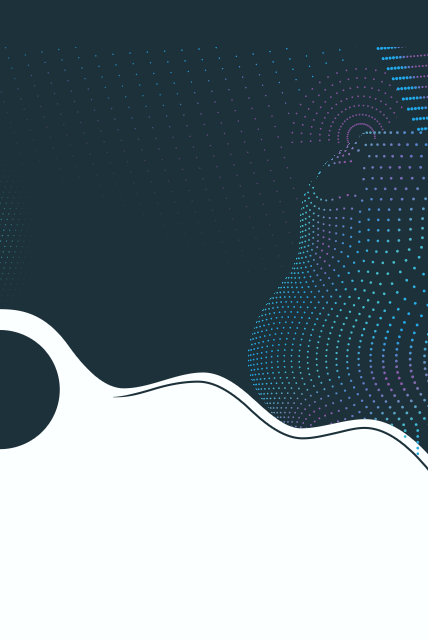
Give the GLSL for this background, as a Shadertoy shader.

```glsl
// A dark slate field over a white wave with a thin contour and a half disc.
// Hermite curves shape the wave and the fold; each dot mesh is a warped
// cell grid whose dots are kept round through the inverse Jacobian.

const vec2 CANVAS = vec2(512.0, 768.0);   // layout units, y measured downwards
const vec3 SLATE = vec3(0.115, 0.194, 0.231);
const vec3 WHITE = vec3(0.99, 1.0, 1.0);
const vec3 BLUE = vec3(0.13, 0.66, 0.92);
const vec3 CYAN = vec3(0.27, 0.76, 0.80);
const vec3 PURPLE = vec3(0.58, 0.34, 0.67);
const vec2 DISC_CENTER = vec2(0.0, 467.5);
const float DISC_RADIUS = 71.5;
const float LINE_HALF_WIDTH = 1.25;
const float DOTS_TOP = 56.0;
const vec2 RING_CENTER = vec2(432.0, 165.0);

// Curve knots: position, value, slope
const vec3 WAVE[8] = vec3[8](
    vec3(0, 371, 0), vec3(82, 415, 1.4), vec3(148, 466, 0), vec3(243, 447, 0),
    vec3(300, 476, 0.9), vec3(360, 514, 0), vec3(437, 503, 0), vec3(512, 545, 1.1));
const vec3 CONTOUR[8] = vec3[8](
    vec3(135, 476.5, 0), vec3(185, 466.5, -0.3), vec3(237, 458, 0), vec3(300, 492, 0.95),
    vec3(362, 526, 0), vec3(400, 520, -0.22), vec3(436, 513.5, 0), vec3(512, 563, 1.2));
const vec3 FOLD[8] = vec3[8](
    vec3(160, 432, -1), vec3(195, 390, -1), vec3(240, 362, -0.3), vec3(300, 357, -0.2),
    vec3(340, 337, -0.8), vec3(390, 305, -0.4), vec3(440, 297, 0.1), vec3(512, 338, 0.8));

// Piecewise cubic Hermite interpolation
float curve(vec3 knots[8], float x) {
    vec3 a = knots[0], b = knots[1];
    for (int i = 1; i < 7; i++) {
        if (x > knots[i].x) { a = knots[i]; b = knots[i + 1]; }
    }
    float h = b.x - a.x;
    float t = clamp((x - a.x) / h, 0.0, 1.0);
    float s = 1.0 - t;
    return a.y * s * s * (1.0 + 2.0 * t) + b.y * t * t * (3.0 - 2.0 * t)
         + h * t * s * (a.z * s - b.z * t);
}

// Coverage of one round dot per unit cell of the warped coordinate q
float dots(vec2 q, float radius, float unitsPerPixel) {
    vec2 d = fract(q) - 0.5;
    vec2 qx = dFdx(q), qy = dFdy(q);
    float det = qx.x * qy.y - qx.y * qy.x;
    if (abs(det) < 1e-5) return 0.0;
    vec2 offset = vec2(qy.y * d.x - qy.x * d.y, qx.x * d.y - qx.y * d.x) / det;
    return clamp(0.5 + radius / unitsPerPixel - length(offset), 0.0, 1.0);
}

float bump(vec2 p, vec2 center, vec2 size) {
    vec2 d = (p - center) / size;
    return exp(-dot(d, d));
}

void mainImage(out vec4 fragColor, in vec2 fragCoord) {
    vec2 uv = fragCoord / iResolution.xy;
    vec2 p = vec2(uv.x, 1.0 - uv.y) * CANVAS;
    float px = CANVAS.x / iResolution.x;

    // White wave, contour line and half disc
    float wave = p.y - curve(WAVE, p.x);
    float waveSlope = length(vec2(dFdx(wave), dFdy(wave)));
    vec3 color = mix(SLATE, WHITE, clamp(0.5 + wave / waveSlope, 0.0, 1.0));
    float contour = p.y - curve(CONTOUR, p.x);
    float contourSlope = length(vec2(dFdx(contour), dFdy(contour)));
    float halfWidth = LINE_HALF_WIDTH * smoothstep(125.0, 165.0, p.x);
    float line = clamp(0.5 + halfWidth / px - abs(contour) / contourSlope, 0.0, 1.0);
    color = mix(color, SLATE, line * step(135.0, p.x));
    float disc = DISC_RADIUS - distance(p, DISC_CENTER);
    color = mix(color, SLATE, clamp(0.5 + disc / px, 0.0, 1.0));

    // Regions of the dot meshes
    float fold = p.x - curve(FOLD, p.y);
    float ringDist = distance(p, RING_CENTER);
    float below = step(DOTS_TOP, p.y);
    float combEdge = p.x - 450.0 - 0.5 * (p.y - 58.0);
    float onComb = below * step(0.0, combEdge) * step(p.y, 164.0);
    float onRings = below * step(9.0, ringDist) * step(ringDist, 88.0)
                  * step(p.y, 172.0) * (1.0 - onComb) * step(fold, 24.0 + max(160.0 - p.y, 0.0));

    // Faint slanted grid fading to the lower left
    vec2 grid = vec2(p.x - 0.3 * p.y, p.y + 0.12 * p.x + 4.0 * sin(p.x / 60.0)) / vec2(21.0, 13.0);
    float gridFade = 1.0 - smoothstep(60.0, 500.0, p.y * 1.2 + (350.0 - p.x) * 0.6);
    float onGrid = below * step(p.y, 335.0) * step(fold, -6.0) * step(88.0, ringDist) * (1.0 - onComb);
    float gridTone = smoothstep(80.0, 160.0, p.y + 30.0 * sin(p.x / 37.0));
    color = mix(color, mix(BLUE, PURPLE, gridTone), dots(grid, 0.8, px) * onGrid * gridFade);

    // Teal haze of tiny dots at the left border
    float haze = bump(p, vec2(0.0, 285.0), vec2(22.0, 50.0));
    color = mix(color, CYAN, dots(vec2(p.x + 0.3 * p.y, p.y) / vec2(7.0, 6.5), 0.7, px) * haze * 0.7);

    // Arcs above the tip of the fold
    vec2 ray = p - RING_CENTER;
    vec2 arcs = vec2(atan(ray.x, -ray.y) * 7.0, ringDist / 11.0);
    color = mix(color, PURPLE, dots(arcs, 1.0, px) * onRings * 0.85);

    // Comb of dense rows at the upper right
    vec2 comb = vec2(combEdge / 4.3, (p.y - 58.0 + 0.08 * (p.x - 455.0)) / 12.6 + 0.5);
    float combTone = smoothstep(16.0, 38.0, combEdge);
    float combDots = dots(comb, mix(1.8, 1.1, combTone), px);
    color = mix(color, mix(BLUE, PURPLE, combTone), combDots * onComb);

    // Folded mesh: columns crowd at the fold, rows sag like a bowl
    float w = p.y - 420.0;
    float sag = -18.0 * cos((p.x - 345.0) * 0.0273) * exp(-pow((p.y - 375.0) / 75.0, 2.0));
    float rows = (w - sag) * (0.12 + 0.0001 * w) + 0.05 * w * (1.0 - smoothstep(350.0, 440.0, p.x));
    vec2 mesh = vec2(1.67 * sqrt(abs(fold) + 4.0), rows);
    float overlap = 14.0 * smoothstep(470.0, 500.0, p.x);
    float onMesh = step(0.0, fold) * step(156.0, p.y) * step(wave, overlap);
    float purpleMix = bump(p, vec2(412.0, 215.0), vec2(17.0, 60.0))
                    + bump(p, vec2(388.0, 300.0), vec2(14.0, 45.0))
                    + bump(p, vec2(475.0, 455.0), vec2(50.0, 32.0))
                    + bump(p, vec2(380.0, 500.0), vec2(55.0, 28.0))
                    + 0.8 * bump(p, vec2(475.0, 205.0), vec2(50.0, 60.0));
    vec3 meshColor = mix(CYAN, BLUE, 0.5 + 0.5 * sin(p.x / 24.0 + p.y / 31.0));
    meshColor = mix(meshColor, PURPLE, clamp(purpleMix, 0.0, 1.0));
    float meshRadius = mix(0.95, 1.65, smoothstep(330.0, 500.0, p.x));
    color = mix(color, meshColor, dots(mesh, meshRadius, px) * onMesh);

    fragColor = vec4(color, 1.0);
}
```
